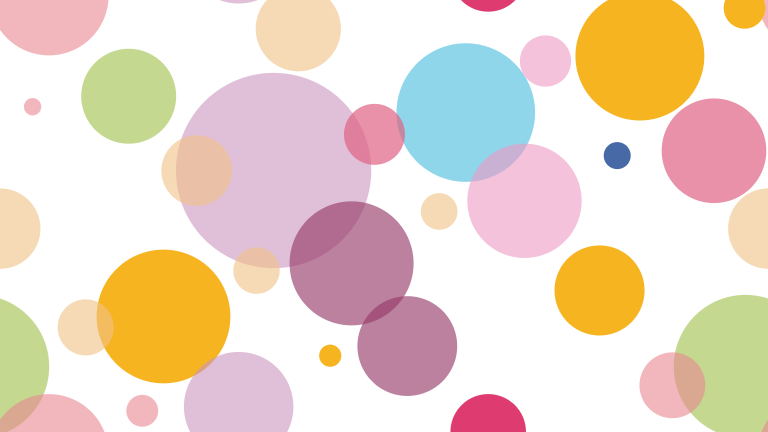
This pattern is drawn by a Shadertoy shader. Its source:

```glsl
const int DISC_COUNT = 28;
const float HERO_RADIUS = 0.226;     // largest disc, in canvas heights
const float LARGE_RADIUS = 0.166;    // the others shrink evenly
const float SMALL_RADIUS = 0.020;
const float JITTER = 0.025;
const float WRAP_HEIGHT = 1.06;      // vertical repeat, slightly over the canvas
const vec2 START = vec2(0.36, 0.588);            // hero disc, in repeat units
const vec2 SPREAD_STEP = vec2(0.618034, -0.44);  // keeps discs well spaced
const vec3 PAPER = vec3(1.0);

// Inks: colour on white paper, opacity
const vec4 LILAC   = vec4(0.878, 0.753, 0.847, 0.60);
const vec4 ORANGE  = vec4(0.965, 0.707, 0.130, 1.00);
const vec4 GREEN   = vec4(0.770, 0.850, 0.560, 0.90);
const vec4 SKY     = vec4(0.560, 0.840, 0.920, 0.90);
const vec4 SALMON  = vec4(0.945, 0.717, 0.740, 0.60);
const vec4 PEACH   = vec4(0.965, 0.855, 0.715, 0.60);
const vec4 ROSE    = vec4(0.910, 0.570, 0.660, 0.70);
const vec4 PINK    = vec4(0.960, 0.760, 0.860, 0.60);
const vec4 MAUVE   = vec4(0.735, 0.504, 0.620, 0.65);
const vec4 CRIMSON = vec4(0.870, 0.230, 0.440, 1.00);
const vec4 NAVY    = vec4(0.280, 0.410, 0.650, 1.00);

// Ink of each disc, from the largest to the smallest
const vec4 INKS[DISC_COUNT] = vec4[DISC_COUNT](
    LILAC, GREEN, SKY, ORANGE, ORANGE, MAUVE, SALMON,
    PINK, LILAC, ROSE, MAUVE, GREEN, ORANGE, PEACH,
    PEACH, CRIMSON, PEACH, SALMON, ROSE, PEACH, PINK,
    PEACH, ORANGE, PEACH, SALMON, NAVY, ORANGE, SALMON);

float hash(float n) {
    return fract(sin(n * 12.9898) * 43758.5453);
}

float discRadius(int rank) {
    float t = float(rank - 1) / float(DISC_COUNT - 2);
    return rank == 0 ? HERO_RADIUS : mix(LARGE_RADIUS, SMALL_RADIUS, t);
}

vec2 discCenter(int rank, vec2 period) {
    float n = float(rank);
    vec2 jitter = vec2(hash(n + 1.3), hash(n + 57.7)) * 2.0 - 1.0;
    return fract(START + n * SPREAD_STEP) * period + JITTER * jitter;
}

// Translucent ink that shows its own colour on white
vec3 layInk(vec3 base, vec4 ink) {
    return max(ink.rgb - (1.0 - ink.a) * (1.0 - base), 0.0);
}

void mainImage(out vec4 fragColor, in vec2 fragCoord) {
    vec2 p = fragCoord / iResolution.y;
    vec2 period = vec2(iResolution.x / iResolution.y, WRAP_HEIGHT);
    vec3 color = PAPER;

    for (int i = 0; i < DISC_COUNT; i++) {
        // Nearest repeat of the disc, so it continues across the edges
        vec2 offset = p - discCenter(i, period);
        offset -= period * floor(offset / period + 0.5);

        // One-pixel soft rim
        float inside = discRadius(i) - length(offset);
        float coverage = clamp(inside * iResolution.y + 0.5, 0.0, 1.0);
        color = mix(color, layInk(color, INKS[i]), coverage);
    }
    fragColor = vec4(color, 1.0);
}
```
